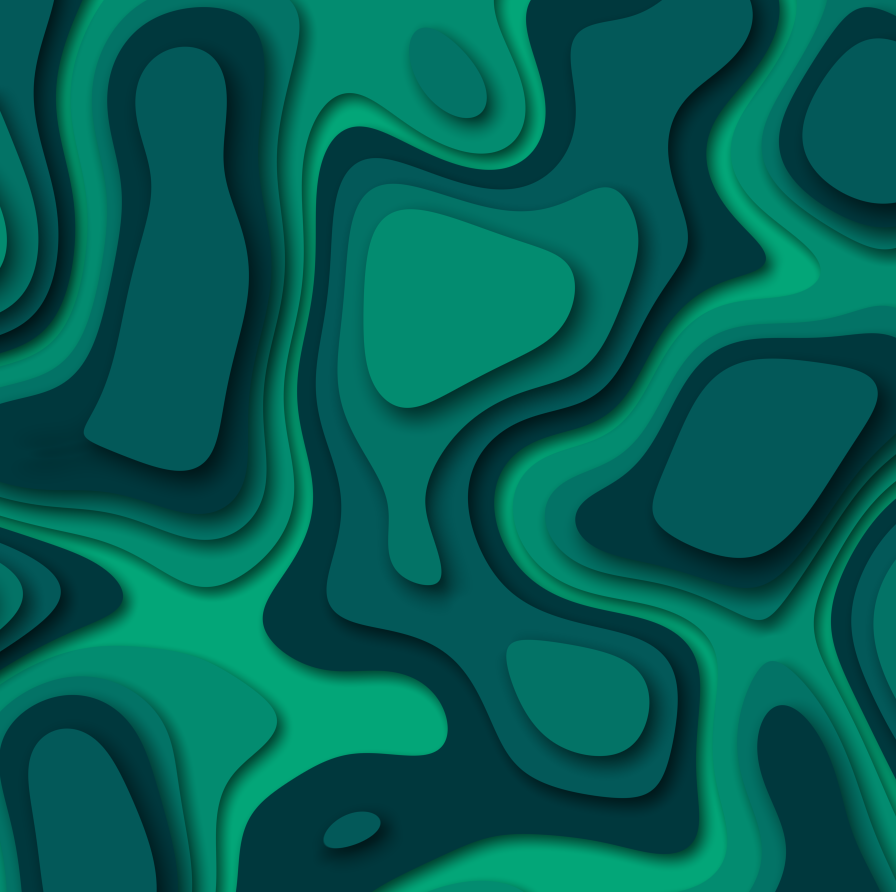
A Shadertoy shader for this background:

```glsl
// Stacked paper-cut contours in teal and green. A sum of randomly turned sine
// waves gives a smooth terrain; its bright zero level is a valley floor, and
// sheets rise on both sides of it, each casting a soft shadow to the lower right.

const float TAU = 6.2831853;
const float GOLDEN_ANGLE = 2.399963;
const int WAVES = 14;
const int LEVELS = 4;

const vec3 BRIGHT = vec3(0.01, 0.65, 0.47);
const vec3 GREEN  = vec3(0.01, 0.55, 0.44);
const vec3 JADE   = vec3(0.01, 0.45, 0.40);
const vec3 TEAL   = vec3(0.01, 0.35, 0.35);
const vec3 DARK   = vec3(0.00, 0.22, 0.24);

float hash(float n) {
    return fract(sin(n * 127.1 + 3.7) * 4375.85);
}

// Layered sines scaled to unit variance: height in x, gradient in yz.
vec3 terrain(vec2 p) {
    vec3 sum = vec3(0.0);
    float power = 0.0;
    for (int i = 0; i < WAVES; i++) {
        float n = float(i);
        float cycles = 1.35 + 0.27 * n;
        float amplitude = 1.0 / (1.0 + 0.04 * n * n);
        float angle = GOLDEN_ANGLE * n + 0.6 * hash(n + 20.0);
        vec2 wave = TAU * cycles * vec2(cos(angle), sin(angle));
        float phase = dot(wave, p) + TAU * hash(n);
        sum += amplitude * vec3(sin(phase), wave * cos(phase));
        power += 0.5 * amplitude * amplitude;
    }
    return sum * inversesqrt(power);
}

// Approximate signed distance to a contour, positive on the side given by slope.
float contour(vec3 ground, float level, float slope) {
    return (slope * ground.x - level) / max(length(ground.yz), 2.5);
}

// Shades what lies below, then lays a sheet over it.
vec3 addSheet(vec3 below, vec3 sheet, float edge, float shadowEdge, float blur, float pixel) {
    float shadow = smoothstep(-blur, blur, shadowEdge);
    vec3 shaded = below * (1.0 - 0.62 * shadow);
    return mix(shaded, sheet, smoothstep(-pixel, pixel, edge));
}

void mainImage(out vec4 fragColor, in vec2 fragCoord) {
    vec2 p = fragCoord / iResolution.y;
    float pixel = 0.7 / iResolution.y;

    // Sheets from the valley floor up, on either side of the zero level
    vec3 hillColours[LEVELS] = vec3[LEVELS](DARK, TEAL, JADE, GREEN);
    vec3 basinColours[LEVELS] = vec3[LEVELS](GREEN, JADE, DARK, TEAL);
    vec4 hillLevels = vec4(0.17, 0.61, 1.06, 1.55);
    vec4 basinLevels = vec4(0.17, 0.70, 1.06, 1.60);

    vec3 ground = terrain(p);
    vec3 colour = BRIGHT;
    for (int i = 0; i < LEVELS; i++) {
        // Higher sheets throw longer, softer shadows
        float reach = 1.0 + 0.22 * float(i);
        float blur = 0.014 * reach;
        vec3 caster = terrain(p + vec2(-0.006, 0.007) * reach);

        colour = addSheet(colour, basinColours[i],
                          contour(ground, basinLevels[i], -1.0),
                          contour(caster, basinLevels[i], -1.0), blur, pixel);
        colour = addSheet(colour, hillColours[i],
                          contour(ground, hillLevels[i], 1.0),
                          contour(caster, hillLevels[i], 1.0), blur, pixel);
    }
    fragColor = vec4(colour, 1.0);
}
```
